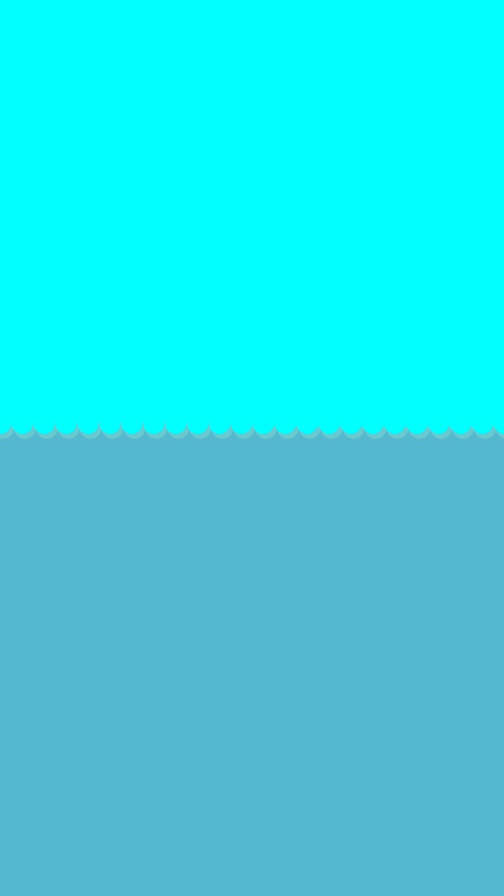
Give the GLSL for this background, as a WebGL 2 fragment shader.

```glsl
#version 300 es
precision highp float;
// Flat cyan sky over a calm blue sea, joined by a row of scalloped foam crescents.

#define SCALLOPS 23.0                    // scallops across the width
#define HORIZON 0.5286                   // height of the crest tips, share of the canvas
#define FOAM_SHIFT vec2(0.0059, -0.0108) // foam offset from the sky scallops, in widths
#define SKY vec3(0.0, 1.0, 1.0)
#define SEA vec3(0.33, 0.72, 0.81)
#define FOAM vec3(0.41, 0.79, 0.82)

uniform vec2 u_resolution;
out vec4 fragColor;

// Signed distance to a row of touching circles centred on y = 0
float circleRow(vec2 p) {
    float period = 1.0 / SCALLOPS;
    p.x -= period * round(p.x / period);
    return length(p) - 0.5 * period;
}

// Smooth coverage of the inside of a distance field
float coverage(float dist, float pixel) {
    return clamp(0.5 - dist / pixel, 0.0, 1.0);
}

void main() {
    // Units of canvas width, with y measured from the crest tips
    float pixel = 1.0 / u_resolution.x;
    vec2 p = (gl_FragCoord.xy - vec2(0.0, HORIZON * u_resolution.y)) * pixel;

    // Foam discs on the sea
    vec3 color = mix(SEA, FOAM, coverage(circleRow(p - FOAM_SHIFT), pixel));

    // Sky above the tips, with scallops cut down into the foam
    float sky = min(circleRow(p), -p.y);
    color = mix(color, SKY, coverage(sky, pixel));

    fragColor = vec4(color, 1.0);
}
```
